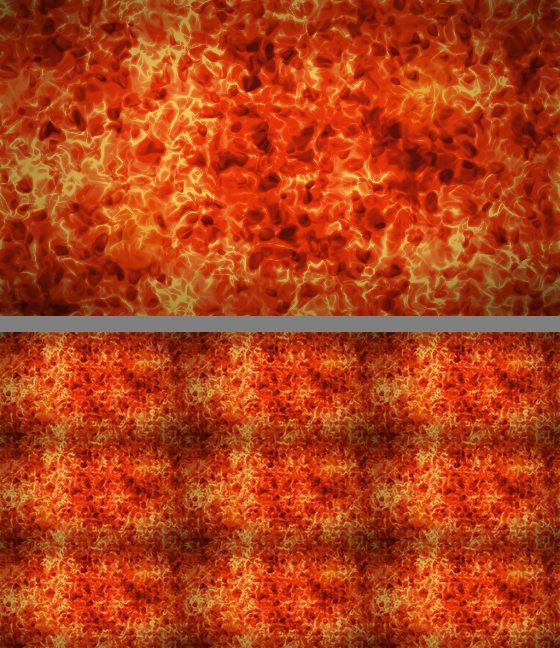
Top, the tile; bottom, the same tile 3 across and 3 down.
A Shadertoy shader for this texture:

```glsl
const vec2 GRID = vec2(16.0, 9.0);         // main cells across the canvas
const vec2 BROAD_GRID = vec2(5.0, 3.0);    // large hot and cool regions
const float BASE_HEAT = 0.65;
const float BROAD_GAIN = 0.42;
const float LUMP_GAIN = 0.8;
const float LUMP_MEAN = 0.19;
const float FILAMENT_GAIN = 0.42;
const float FILAMENT_SHARPNESS = 7.0;
const float FILAMENT_PATCHINESS = 2.2;
const float CRUST_DEPTH = 0.31;
const float COARSE_WARP = 0.24;
const float FINE_WARP = 0.13;
const float VIGNETTE = 0.28;
const vec2 GLOW_CENTRE = vec2(0.76, 0.72);
const float GLOW_FALLOFF = 90.0;

const vec3 CHAR_RED = vec3(0.38, 0.07, 0.03);
const vec3 DEEP_RED = vec3(0.64, 0.12, 0.03);
const vec3 LAVA_RED = vec3(0.90, 0.20, 0.03);
const vec3 ORANGE = vec3(0.92, 0.43, 0.15);
const vec3 PALE_YELLOW = vec3(0.96, 0.78, 0.34);
const vec3 GLOW_YELLOW = vec3(0.90, 0.48, 0.03);

// Two random values in 0..1 for a lattice cell, wrapped to the period
vec2 random2(vec2 cell, vec2 period, float seed) {
    uvec2 v = uvec2(mod(cell + 0.5, period)) + uvec2(uint(seed) * 977u, uint(seed) * 331u);
    v = v * 1664525u + 1013904223u;
    v.x += v.y * 1664525u;
    v.y += v.x * 1664525u;
    v ^= v >> 16u;
    v.x += v.y * 1664525u;
    v.y += v.x * 1664525u;
    v ^= v >> 16u;
    return vec2(v & 65535u) / 65535.0;
}

float cornerSlope(vec2 cell, vec2 corner, vec2 f, vec2 period, float seed) {
    float angle = 6.28318 * random2(cell + corner, period, seed).x;
    return dot(vec2(cos(angle), sin(angle)), f - corner);
}

// Gradient noise that repeats over the unit square
float noise(vec2 uv, vec2 period, float seed) {
    vec2 p = uv * period;
    vec2 cell = floor(p), f = p - cell;
    vec2 s = f * f * f * (f * (f * 6.0 - 15.0) + 10.0);
    float a = cornerSlope(cell, vec2(0, 0), f, period, seed);
    float b = cornerSlope(cell, vec2(1, 0), f, period, seed);
    float c = cornerSlope(cell, vec2(0, 1), f, period, seed);
    float d = cornerSlope(cell, vec2(1, 1), f, period, seed);
    return mix(mix(a, b, s.x), mix(c, d, s.x), s.y);
}

vec2 noise2(vec2 uv, vec2 period, float seed) {
    return vec2(noise(uv, period, seed), noise(uv, period, seed + 1.0));
}

// Overlapping translucent discs of cooled crust with darker, one-sided rims
float crust(vec2 uv, vec2 period, float seed) {
    vec2 p = uv * period, cell = floor(p);
    float dark = 0.0;
    for (int y = -1; y <= 1; y++)
    for (int x = -1; x <= 1; x++) {
        vec2 id = cell + vec2(x, y);
        vec2 shape = random2(id, period, seed + 1.0);
        vec2 offset = p - id - 0.1 - 0.8 * random2(id, period, seed);
        float radius = 0.26 + 0.3 * shape.x;
        float rim = length(offset) / radius;
        float mask = 1.0 - smoothstep(0.62, 1.05, rim);
        float shade = 0.6 + 0.35 * rim + 0.35 * dot(offset, vec2(0.6, -0.8)) / radius;
        dark += shape.y * (0.15 + 0.85 * shape.y) * shade * mask;
    }
    return dark;
}

// Rounded lumps in x, bright creases between them in y
vec2 lumpsAndCreases(vec2 uv) {
    vec2 total = vec2(0.0);
    vec3 weights = vec3(0.2, 0.5, 0.3);
    float scale = 1.0;
    for (int i = 0; i < 3; i++) {
        float n = abs(noise(uv, GRID * scale, 20.0 + float(i)));
        float crease = pow(max(1.0 - 2.0 * n, 0.0), FILAMENT_SHARPNESS);
        total += weights[i] * vec2(n, crease);
        scale *= 2.0;
    }
    return total;
}

vec3 lavaColour(float heat) {
    vec3 colour = mix(CHAR_RED, DEEP_RED, smoothstep(0.1, 0.36, heat));
    colour = mix(colour, LAVA_RED, smoothstep(0.34, 0.54, heat));
    colour = mix(colour, ORANGE, smoothstep(0.56, 0.78, heat));
    return mix(colour, PALE_YELLOW, smoothstep(0.76, 1.04, heat));
}

void mainImage(out vec4 fragColor, in vec2 fragCoord) {
    vec2 uv = fragCoord / iResolution.xy;

    // Wrinkle the domain at two scales
    vec2 flow = uv + COARSE_WARP * noise2(uv, GRID, 1.0) / GRID;
    flow += FINE_WARP * noise2(flow, GRID * 3.0, 5.0) / GRID;

    // Two soft glows placed symmetrically about the centre
    float glow = 0.0;
    for (int i = 0; i < 2; i++) {
        vec2 centre = i == 0 ? GLOW_CENTRE : 1.0 - GLOW_CENTRE;
        vec2 d = (fract(uv - centre + 0.5) - 0.5) * GRID / GRID.y;
        glow += exp(-GLOW_FALLOFF * dot(d, d));
    }

    // Heat from regions, lumps, crust and patchy filaments
    vec2 relief = lumpsAndCreases(flow);
    float heat = BASE_HEAT + BROAD_GAIN * noise(uv, BROAD_GRID, 9.0) + 0.1 * glow;
    heat -= LUMP_GAIN * (relief.x - LUMP_MEAN);
    heat -= CRUST_DEPTH * crust(flow, GRID, 11.0);
    heat -= CRUST_DEPTH * (crust(flow, GRID * 2.0, 14.0) + crust(flow, GRID * 2.0, 17.0));
    float patches = max(1.0 + FILAMENT_PATCHINESS * noise(uv, GRID, 30.0), 0.0);
    heat += FILAMENT_GAIN * patches * relief.y * smoothstep(0.42, 0.8, heat);

    // Colour, glow tint and a vignette that is smooth across the seams
    vec3 colour = mix(lavaColour(heat), GLOW_YELLOW, 0.4 * glow * smoothstep(0.2, 0.6, heat));
    vec2 edge = 0.5 + 0.5 * cos(6.28318 * uv);
    colour *= 1.0 - VIGNETTE * dot(edge * edge, edge);
    fragColor = vec4(colour, 1.0);
}
```
